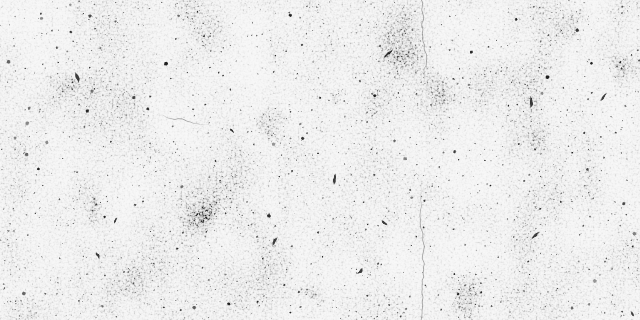
A WebGL 2 fragment shader for this texture:

```glsl
#version 300 es
precision highp float;
// Pale weathered plaster: a near-white ground under skewed grey grain,
// sooty stains, scattered pinholes, small curved chips and hairline cracks.
// Gradient noise drives the grain and patches; hashed cells place the pits.

#define GROUND 0.973
#define GRAIN_LEVEL 0.025
#define GRAIN_CONTRAST 2.2
#define PATCH_CONTRAST 1.3
#define STAIN_COUNT 18
#define STAIN_STRENGTH 2.3
#define CHIP_COUNT 13
#define DUST_SHARE 0.05
#define PIT_SHARE 0.13
#define HOLE_SHARE 0.13
#define CRACK_DARKNESS 0.36

uniform vec2 u_resolution;
out vec4 fragColor;

vec2 hash2(vec2 cell) {
    uvec2 v = uvec2(ivec2(cell) + 4096);
    for (int i = 0; i < 2; i++) {
        v = v * 1664525u + 1013904223u;
        v.x += v.y * 1664525u;
        v.y += v.x * 1664525u;
        v ^= v >> 16u;
    }
    return vec2(v & 0xffffu) / 65536.0;
}

float corner(vec2 cell, vec2 offset) {
    float angle = 6.2832 * hash2(cell).x;
    return dot(vec2(cos(angle), sin(angle)), offset);
}

float gradientNoise(vec2 p) {
    vec2 i = floor(p), f = p - i;
    vec2 u = f * f * f * (f * (f * 6.0 - 15.0) + 10.0);
    vec2 e = vec2(1.0, 0.0);
    return mix(mix(corner(i, f), corner(i + e, f - e), u.x),
               mix(corner(i + e.yx, f - e.yx), corner(i + 1.0, f - 1.0), u.x), u.y);
}

float fbm(vec2 p) {
    float sum = 0.0, amp = 1.0;
    for (int i = 0; i < 4; i++) {
        sum += amp * gradientNoise(p);
        p = mat2(1.6, 1.2, -1.2, 1.6) * p + 17.3;
        amp *= 0.55;
    }
    return sum;
}

float inside(float dist, float px) {
    return 1.0 - smoothstep(-0.7 * px, 0.7 * px, dist);
}

// One randomly sized dot in a given share of the cells
float pits(vec2 p, float cells, float share, float maxRadius, float px) {
    vec2 cell = floor(p * cells);
    vec2 place = hash2(cell + 301.0), kind = hash2(cell + 907.0);
    vec2 centre = (cell + mix(vec2(0.22), vec2(0.78), place)) / cells;
    float size = fract(kind.x * 37.0);
    float radius = maxRadius * mix(0.35, 1.0, size * size);
    return step(kind.x, share) * mix(0.4, 0.95, kind.y) * inside(length(p - centre) - radius, px);
}

// Soft-edged clusters where the grain gathers
float stains(vec2 p, float aspect) {
    vec2 warped = p + 0.045 * vec2(fbm(p * 13.0), fbm(p * 13.0 + 40.0));
    float sum = 0.0;
    for (int i = 0; i < STAIN_COUNT; i++) {
        float k = float(i);
        vec2 r = hash2(vec2(k, 53.0)), s = hash2(vec2(k, 97.0));
        vec2 centre = vec2(aspect * (k + r.x) / float(STAIN_COUNT), fract(k * 0.618 + 0.3 * r.y));
        vec2 d = (warped - centre) / (mix(0.018, 0.062, s.x) * vec2(0.9, 1.15));
        sum += mix(0.45, 1.0, s.y * s.y) * exp(-dot(d, d));
    }
    return min(sum, 1.2);
}

// Short tapered arcs, mostly upright
float chips(vec2 p, float aspect, float px) {
    vec2 rough = p + 0.004 * vec2(gradientNoise(p * 70.0), gradientNoise(p * 70.0 + 9.0));
    float dark = 0.0;
    for (int i = 0; i < CHIP_COUNT; i++) {
        float k = float(i);
        vec2 r = hash2(vec2(k, 211.0)), s = hash2(vec2(k, 263.0));
        vec2 q = rough - vec2(aspect * fract(k * 0.382 + 0.2 * r.x), r.y);
        float a = (s.x - 0.5) * 1.8, len = mix(0.009, 0.024, s.y);
        q = mat2(cos(a), -sin(a), sin(a), cos(a)) * q;
        q.x += (r.x - 0.5) * 30.0 * q.y * q.y;
        float taper = 1.0 - q.y * q.y / (len * len);
        dark = max(dark, step(0.0, taper) * inside(abs(q.x) - 0.0032 * taper, px) * taper);
    }
    return 0.8 * min(dark * 1.4, 1.0);
}

// Broken hairline wandering about side = 0 as it runs along t
float crack(float t, float side, float seed, float px) {
    float wander = 0.06 * gradientNoise(vec2(t * 2.5, seed))
                 + 0.016 * gradientNoise(vec2(t * 14.0, seed))
                 + 0.007 * gradientNoise(vec2(t * 50.0, seed));
    float shown = smoothstep(-0.2, 0.2, gradientNoise(vec2(t * 5.0, seed + 8.0)));
    return shown * inside(abs(side - wander) - 0.0013, px);
}

void main() {
    float px = 1.0 / u_resolution.y, aspect = u_resolution.x * px;
    vec2 p = gl_FragCoord.xy * px;

    // Skewed grain, denser in patches, streaks and stains
    float patches = fbm(p * vec2(4.5, 3.5) + 5.0);
    float streaks = gradientNoise(p * vec2(17.0, 2.5) + 31.0);
    float stain = stains(p, aspect);
    float grain = gradientNoise(p * 117.0 + 0.37) + gradientNoise(p * 191.0 + 60.2);
    float z = GRAIN_CONTRAST * grain + PATCH_CONTRAST * patches + 0.5 * streaks + STAIN_STRENGTH * stain;
    float light = GROUND - min(GRAIN_LEVEL * exp(z), 0.8);

    // Pinholes, from dust to open holes
    float crowd = smoothstep(-0.2, 0.7, patches) + 2.5 * stain;
    vec2 bent = p + 0.002 * gradientNoise(p * 160.0);
    float dark = 0.7 * pits(p, 110.0, DUST_SHARE * (0.4 + 2.0 * crowd), 0.0021, px);
    dark = max(dark, pits(bent + 3.1, 59.0, PIT_SHARE * (0.6 + crowd), 0.0029, px));
    dark = max(dark, pits(bent + 7.7, 21.0, HOLE_SHARE, 0.0058, px));

    // Chips and cracks
    dark = max(dark, chips(p, aspect, px));
    float span = smoothstep(0.48, 0.56, p.x) * (1.0 - smoothstep(0.8, 0.98, p.x));
    float lines = max(crack(p.y, p.x - 0.655 * aspect, 3.4, px),
                      span * crack(p.x, p.y - 0.66 + 0.1 * (p.x - 0.5), 21.6, px));
    dark = max(dark, CRACK_DARKNESS * lines);

    fragColor = vec4(vec3(mix(light, 0.06, dark)), 1.0);
}
```
